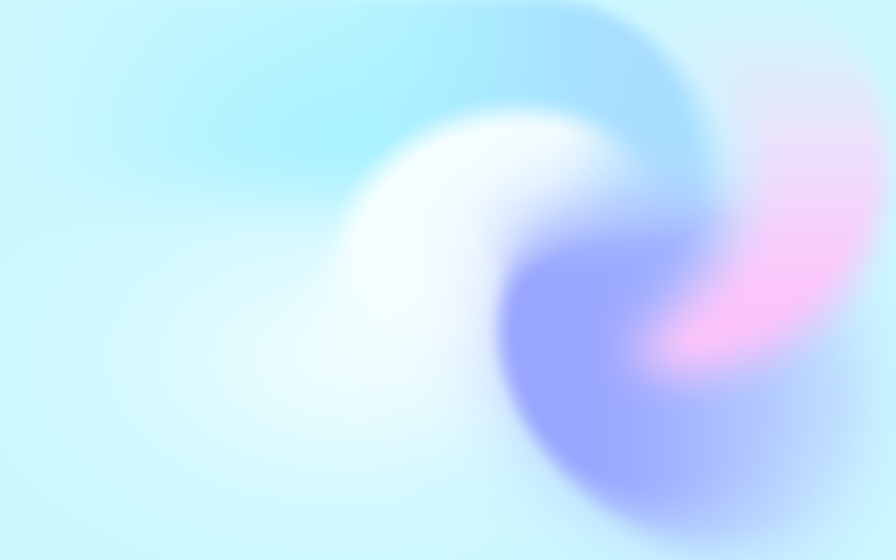
Write a Shadertoy shader that draws this background.

```glsl
// Soft pastel swirl: cyan, white, pink and periwinkle arms curling over pale aqua.

// Colours
const vec3 AQUA       = vec3(0.80, 0.97, 1.00);
const vec3 MIST       = vec3(0.92, 0.99, 1.00);
const vec3 CYAN       = vec3(0.67, 0.95, 1.00);
const vec3 SKY        = vec3(0.65, 0.87, 1.00);
const vec3 WHITE      = vec3(0.965, 1.00, 1.00);
const vec3 PERIWINKLE = vec3(0.60, 0.65, 1.00);
const vec3 PALE_BLUE  = vec3(0.72, 0.82, 1.00);
const vec3 PINK       = vec3(0.99, 0.77, 0.98);
const vec3 BLUSH      = vec3(0.92, 0.89, 0.985);

// Layout, in canvas heights
const float ASPECT        = 1.6;
const vec2  MIST_CENTER   = vec2(0.62, 0.36);
const vec2  MIST_SIZE     = vec2(0.36, 0.22);
const vec2  SKY_CENTER    = vec2(0.958, 0.688);
const float SKY_RADIUS    = 0.315;
const vec2  WHITE_CENTER  = vec2(0.927, 0.50);
const vec2  WHITE_RADII   = vec2(0.329, 0.302);
const vec2  CORE_CENTER   = vec2(1.202, 0.352);
const vec2  CORE_RADII    = vec2(0.333, 0.271);
const vec2  CORE_AXIS     = vec2(0.766, -0.643);
const vec2  PINK_CENTER   = vec2(1.204, 0.713);
const float PINK_RADIUS   = 0.381;
const vec2  PINK_HOLLOW   = vec2(1.042, 0.688);
const vec2  HAZE_CENTER   = vec2(1.44, 0.29);

// Coverage of a shape with signed distance d and a blurred edge
float inside(float d, float blur) {
    return 1.0 - smoothstep(-blur, blur, d);
}

// Approximate signed distance to an axis-aligned ellipse
float ellipse(vec2 p, vec2 radii) {
    return (length(p / radii) - 1.0) * min(radii.x, radii.y);
}

float glow(vec2 p, vec2 size) {
    vec2 q = p / size;
    return exp(-dot(q, q));
}

// Cyan band from the left that rounds off as a sky-blue arm
vec3 addSkyArm(vec3 col, vec2 p) {
    vec2 q = p - SKY_CENTER;
    float d = length(vec2(max(q.x, 0.0), q.y)) - SKY_RADIUS;
    float blur = mix(0.025, 0.065, smoothstep(0.98, 0.62, p.y) * step(0.0, 0.0));
    float mask = inside(d, blur);
    float lower = mix(0.56, 0.45, smoothstep(0.85, 1.15, p.x));
    mask *= smoothstep(lower, lower + 0.19, p.y);
    mask *= smoothstep(-0.05, 0.62, p.x);
    float topFade = smoothstep(0.75, 1.05, p.y) * (1.0 - smoothstep(0.45, 1.0, p.x));
    mask *= 1.0 - 0.55 * topFade;
    return mix(col, mix(CYAN, SKY, smoothstep(0.62, 1.2, p.x)), mask);
}

// White crest: crisp above, dissolving downward and to the right
vec3 addWhiteArm(vec3 col, vec2 p) {
    float d = ellipse(p - WHITE_CENTER, WHITE_RADII);
    float blur = 0.035 + 0.2 * (1.0 - smoothstep(0.3, 0.58, p.y));
    float mask = inside(d, blur);
    mask *= 1.0 - smoothstep(0.98, 1.22, p.x);
    mask *= smoothstep(0.1, 0.5, p.y);
    return mix(col, WHITE, mask);
}

// Periwinkle core: firm left rim with a halo, blurred top and right
vec3 addCore(vec3 col, vec2 p) {
    vec2 q = p - CORE_CENTER;
    q = vec2(dot(q, CORE_AXIS), dot(q, vec2(-CORE_AXIS.y, CORE_AXIS.x)));
    float d = ellipse(q, CORE_RADII);
    float soft = max(smoothstep(0.95, 1.45, p.x), smoothstep(0.48, 0.66, p.y));
    float halo = exp(-max(d, 0.0) / mix(0.05, 0.07, soft));
    float mask = mix(halo, inside(d, mix(0.025, 0.14, soft)), 0.65);
    float fade = max(smoothstep(1.02, 1.5, p.x), smoothstep(0.48, 0.72, p.y));
    mask *= 1.0 - smoothstep(1.35, 1.62, p.x);
    return mix(col, mix(PERIWINKLE, PALE_BLUE, fade), mask);
}

// Pink crescent, deepest at its lower tip
vec3 addPinkArm(vec3 col, vec2 p) {
    float blur = mix(0.075, 0.035, smoothstep(0.35, 0.7, p.y));
    float mask = inside(length(p - PINK_CENTER) - PINK_RADIUS, blur);
    mask *= smoothstep(0.2, 0.37, length(p - PINK_HOLLOW));
    mask *= smoothstep(1.04, 1.25, p.x);
    mask *= 1.0 - smoothstep(0.72, 1.04, p.y);
    return mix(col, mix(PINK, BLUSH, smoothstep(0.42, 0.82, p.y)), mask);
}

void mainImage(out vec4 fragColor, in vec2 fragCoord) {
    vec2 p = fragCoord / iResolution.xy * vec2(ASPECT, 1.0);

    vec3 col = mix(AQUA, MIST, glow(p - MIST_CENTER, MIST_SIZE));
    col = addSkyArm(col, p);
    col = addWhiteArm(col, p);
    col = mix(col, PALE_BLUE, 0.6 * glow(p - HAZE_CENTER, vec2(0.13, 0.2)));
    col = addCore(col, p);
    col = addPinkArm(col, p);

    fragColor = vec4(col, 1.0);
}
```
